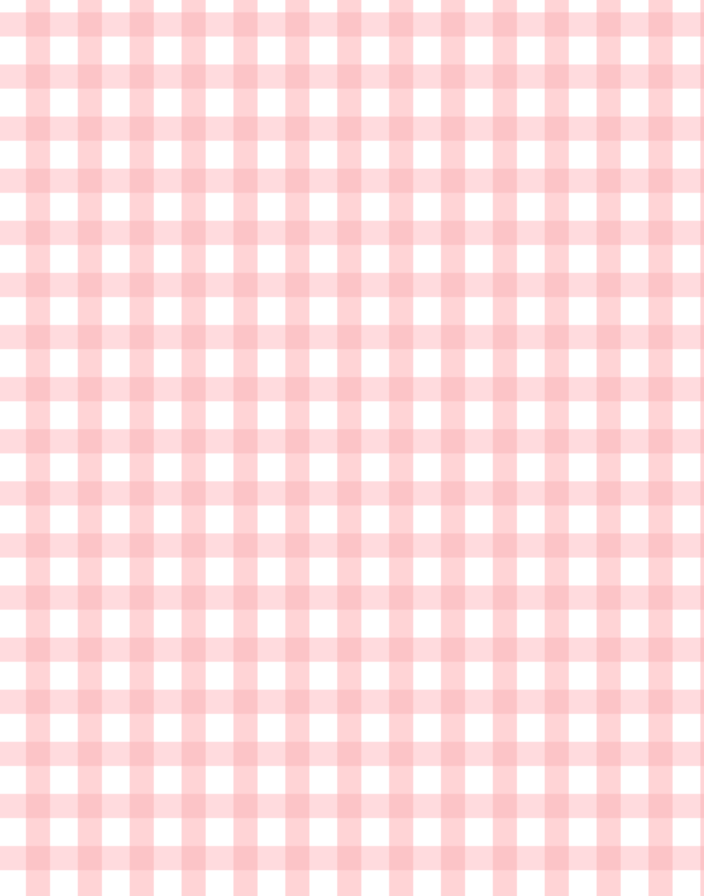
Give the GLSL for this pattern, as a Shadertoy shader.

```glsl
// Pink and white gingham: two sets of flat stripes that deepen where they cross.

const vec2 PERIOD = vec2(0.0579, 0.05815);      // repeat size, in canvas heights
const vec2 FIRST_CENTER = vec2(0.0424, 0.0423); // middle of the first stripe
const vec2 HALF_WIDTH = vec2(0.01345, 0.0135);  // half the stripe thickness
const float EDGE_SOFTNESS = 0.0022;             // width of the blurred stripe edge

const vec3 WHITE = vec3(1.0);
const vec3 VERTICAL_PINK = vec3(1.0, 0.83, 0.84);
const vec3 HORIZONTAL_PINK = vec3(1.0, 0.86, 0.87);
const vec3 CROSSING_PINK = vec3(0.99, 0.77, 0.78);

// Coverage of evenly spaced stripes, 0 outside and 1 inside.
float stripes(float pos, float center, float period, float halfWidth, float soft) {
    float cell = fract((pos - center) / period + 0.5) - 0.5;
    float dist = abs(cell) * period - halfWidth;
    return 1.0 - smoothstep(-0.5 * soft, 0.5 * soft, dist);
}

// Blend the four weave colours by the coverage of both stripe sets.
vec3 gingham(float vertical, float horizontal) {
    vec3 gap = mix(WHITE, VERTICAL_PINK, vertical);
    vec3 band = mix(HORIZONTAL_PINK, CROSSING_PINK, vertical);
    return mix(gap, band, horizontal);
}

void mainImage(out vec4 fragColor, in vec2 fragCoord) {
    vec2 p = fragCoord / iResolution.y;
    float soft = max(EDGE_SOFTNESS, 1.0 / iResolution.y);

    float vertical = stripes(p.x, FIRST_CENTER.x, PERIOD.x, HALF_WIDTH.x, soft);
    float horizontal = stripes(p.y, FIRST_CENTER.y, PERIOD.y, HALF_WIDTH.y, soft);

    fragColor = vec4(gingham(vertical, horizontal), 1.0);
}
```
